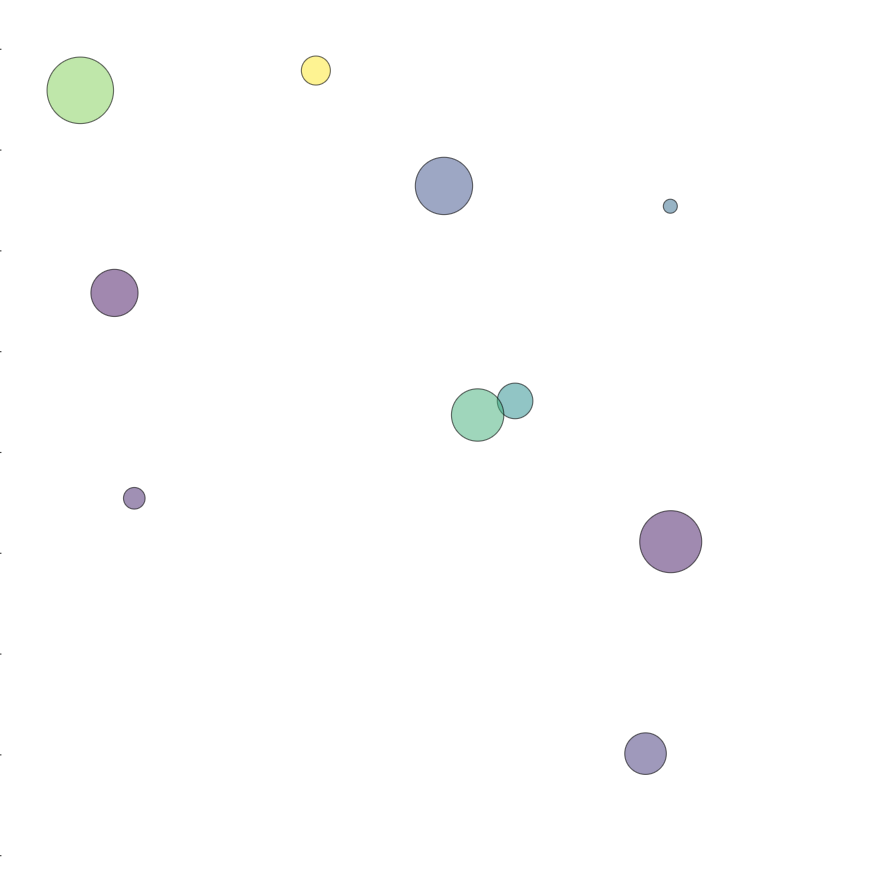
This background is drawn by a Shadertoy shader. Its source:

```glsl
const int BUBBLE_COUNT = 10;
const float MIN_RADIUS = 0.0078;
const float MAX_RADIUS = 0.0371;
const float AREA_SKEW = 1.25;      // above 1 favours small bubbles
const float TONE_SKEW = 2.0;       // above 1 favours the violet end
const float FILL_OPACITY = 0.5;
const float LINE_OPACITY = 0.55;
const float LINE_WIDTH = 0.0013;
const float MARGIN = 0.07;
const float JITTER = 0.07;
const vec2 SPREAD_STEP = vec2(0.2451, 0.5698);
const vec2 SPREAD_START = vec2(0.814, 0.852);
const int PAIR_ANCHOR = 3;         // bubble that is partly overlapped
const int PAIR_FOLLOWER = 6;       // bubble placed against the anchor
const vec2 PAIR_DIRECTION = vec2(-0.936, -0.352);
const float PAIR_CLOSENESS = 0.91;
const float TICK_SPACING = 0.1125;
const float TICK_START = 0.045;
const float TICK_LENGTH = 0.0016;
const float TICK_OPACITY = 0.75;
const vec3 PAPER = vec3(1.0);
const vec3 INK = vec3(0.0);

// Integer hash giving two values in 0..1
vec2 hash2(int index) {
    uint h = uint(index) * 747796405u + 2891336453u;
    h = ((h >> ((h >> 28u) + 4u)) ^ h) * 277803737u;
    h = (h >> 22u) ^ h;
    return vec2(h & 65535u, h >> 16u) / 65535.0;
}

// Violet, blue, teal, green and yellow in even steps
vec3 toneColour(float tone) {
    vec3 colour = mix(vec3(0.267, 0.004, 0.329), vec3(0.231, 0.322, 0.545), clamp(tone * 4.0, 0.0, 1.0));
    colour = mix(colour, vec3(0.129, 0.569, 0.549), clamp(tone * 4.0 - 1.0, 0.0, 1.0));
    colour = mix(colour, vec3(0.369, 0.788, 0.384), clamp(tone * 4.0 - 2.0, 0.0, 1.0));
    return mix(colour, vec3(0.992, 0.906, 0.145), clamp(tone * 4.0 - 3.0, 0.0, 1.0));
}

float bubbleRadius(int index) {
    float rank = float(index) / float(BUBBLE_COUNT - 1);
    return sqrt(mix(MIN_RADIUS * MIN_RADIUS, MAX_RADIUS * MAX_RADIUS, pow(rank, AREA_SKEW)));
}

// Shuffled ranks keep colour independent of size
float bubbleTone(int index) {
    float rank = float((index * 7 + 5) % BUBBLE_COUNT) / float(BUBBLE_COUNT - 1);
    return mix(0.05, 1.0, pow(rank, TONE_SKEW));
}

// Jittered low-discrepancy scatter
vec2 scatter(int index) {
    vec2 cell = fract(SPREAD_START + float(index) * SPREAD_STEP);
    vec2 centre = mix(vec2(MARGIN), vec2(1.0 - MARGIN), cell);
    centre += (hash2(index) - 0.5) * JITTER;
    return clamp(centre, vec2(MARGIN), vec2(1.0 - MARGIN));
}

vec2 bubbleCentre(int index) {
    if (index != PAIR_FOLLOWER) return scatter(index);
    float reach = bubbleRadius(PAIR_ANCHOR) + bubbleRadius(PAIR_FOLLOWER);
    return scatter(PAIR_ANCHOR) + PAIR_DIRECTION * reach * PAIR_CLOSENESS;
}

// Share of a pixel lying inside a signed distance
float coverage(float dist, float pixel) {
    return clamp(0.5 - dist / pixel, 0.0, 1.0);
}

// Share of a pixel covered by a line along the zero distance
float lineCoverage(float dist, float pixel) {
    float halfWidth = 0.5 * LINE_WIDTH;
    return coverage(dist - halfWidth, pixel) - coverage(dist + halfWidth, pixel);
}

void mainImage(out vec4 fragColor, in vec2 fragCoord) {
    float pixel = 1.0 / min(iResolution.x, iResolution.y);
    vec2 p = fragCoord * pixel;
    vec3 colour = PAPER;

    // Translucent bubbles with a thin outline
    for (int i = 0; i < BUBBLE_COUNT; i++) {
        float dist = length(p - bubbleCentre(i)) - bubbleRadius(i);
        colour = mix(colour, toneColour(bubbleTone(i)), FILL_OPACITY * coverage(dist, pixel));
        colour = mix(colour, INK, LINE_OPACITY * lineCoverage(dist, pixel));
    }

    // Short axis ticks on the left edge
    float tickDist = (fract((p.y - TICK_START) / TICK_SPACING + 0.5) - 0.5) * TICK_SPACING;
    float tick = lineCoverage(tickDist, pixel) * coverage(p.x - TICK_LENGTH, pixel);
    colour = mix(colour, INK, TICK_OPACITY * tick);

    fragColor = vec4(colour, 1.0);
}
```
